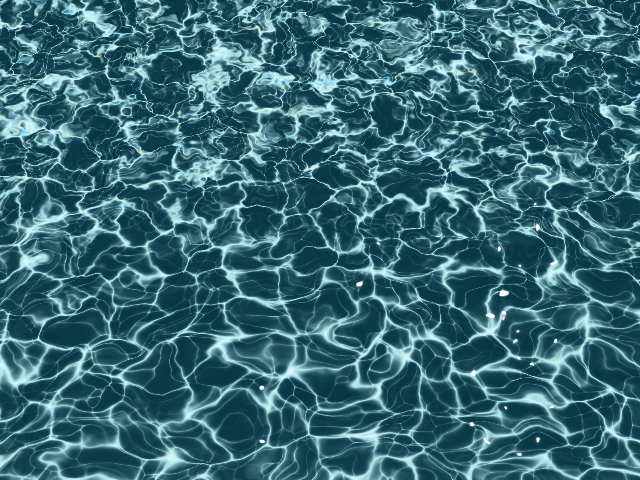
A Shadertoy shader for this texture:

```glsl
const vec3 DEEP = vec3(0.030, 0.215, 0.275);
const vec3 FOAM = vec3(0.67, 0.88, 0.90);
const vec3 GLARE = vec3(0.90, 0.99, 1.0);
const vec3 FRINGE = vec3(0.12, 0.01, -0.10);
const vec2 NET_SCALE = vec2(8.8, 12.2);   // cells per canvas height, near edge
const float RECEDE = 0.65;                // cells shrink toward the top
const float FILAMENT_THIN = 0.045;
const float FILAMENT_WIDE = 0.100;
const float FINE_NET = 0.52;
const float SWELL_NET = 0.36;
const float RIPPLES = 0.42;
const float FLECKS = 0.60;
const float HAZE = 0.13;
const float AMBIENT = 0.10;
const float SHADE = 0.145;                // light lost in the dim water
const float SHADE_KNEE = 0.17;
const float CRISPNESS = 0.45;
const float SPARK_GRID = 30.0;

float hash(vec2 p) {
    return fract(sin(dot(p, vec2(127.1, 311.7))) * 43758.5453);
}

vec2 hash2(vec2 p) {
    return vec2(hash(p), hash(p + 57.3));
}

float noise(vec2 p) {
    vec2 i = floor(p), f = fract(p);
    f = f * f * (3.0 - 2.0 * f);
    return mix(mix(hash(i), hash(i + vec2(1, 0)), f.x),
               mix(hash(i + vec2(0, 1)), hash(i + vec2(1, 1)), f.x), f.y);
}

float fbm(vec2 p) {
    float sum = 0.0, amp = 0.5;
    for (int i = 0; i < 4; i++) {
        sum += amp * noise(p);
        p = mat2(1.6, 1.2, -1.2, 1.6) * p + 7.1;
        amp *= 0.5;
    }
    return sum / 0.9375;
}

vec2 wobble(vec2 p) {
    return vec2(noise(p), noise(p + 31.7)) - 0.5;
}

// Light on the borders of scattered cells, brightest where borders meet
float causticNet(vec2 p, float width) {
    vec2 cell = floor(p), f = fract(p);
    float nearest = 9.0, sum = 0.0;
    for (int y = -1; y <= 1; y++)
    for (int x = -1; x <= 1; x++) {
        vec2 o = vec2(x, y);
        float d = length(o + 0.08 + 0.84 * hash2(cell + o) - f);
        nearest = min(nearest, d);
        sum += exp(-d / width);
    }
    return sum * exp(nearest / width) - 1.0;
}

// Small sun glints, gathered in the lower right
float sparkles(vec2 uv, float aspect) {
    vec2 p = uv * SPARK_GRID + 0.4 * wobble(uv * 70.0);
    vec2 cell = floor(p);
    vec2 center = 0.3 + 0.4 * hash2(cell + 11.0);
    float radius = mix(0.05, 0.17, hash(cell + 5.0));
    vec2 area = (cell / SPARK_GRID - vec2(0.80 * aspect, 0.25)) / vec2(0.13, 0.24);
    float chance = 0.22 * exp(-dot(area, area));
    float d = length(fract(p) - center);
    float glow = smoothstep(radius + 0.07, radius - 0.05, d) + 0.25 * exp(-d * d * 40.0);
    return step(hash(cell + 3.0), chance) * glow;
}

void mainImage(out vec4 fragColor, in vec2 fragCoord) {
    vec2 uv = fragCoord / iResolution.y;
    float aspect = iResolution.x / iResolution.y;
    float far = smoothstep(0.25, 0.85, uv.y);

    // Receding water plane, bent by waves that get choppier with distance
    vec2 plane = vec2((uv.x - 0.5 * aspect) * (1.0 + RECEDE * uv.y),
                      uv.y + 0.5 * RECEDE * uv.y * uv.y);
    vec2 p = plane * NET_SCALE + 40.0;
    vec2 bend = 0.9 * wobble(p * 0.6) + 0.5 * wobble(p * 1.7 + 9.0);
    vec2 chop = mix(0.10, 0.36, far) * wobble(p * 3.6 + 4.0)
              + mix(0.03, 0.14, far) * wobble(p * 8.0);
    vec2 q = p + bend + chop;

    // Three nets of filaments: main cells, fine threads, long swells
    float width = mix(FILAMENT_THIN, FILAMENT_WIDE, smoothstep(0.2, 0.85, noise(q * 1.6 + 3.0)));
    float light = causticNet(q, width) * mix(0.55, 1.35, noise(p * 1.8 + 60.0));
    light += FINE_NET * causticNet(q * 1.75 + bend + 13.0, width * 1.1)
           * mix(0.3, 1.3, noise(p * 1.7 + 17.0));
    light += SWELL_NET * causticNet(q * vec2(0.28, 0.55) + 0.25 * bend + 5.0, 0.03)
           * mix(0.5, 1.5, noise(p * 2.0 + 20.0));

    // Contour ripples, bright flecks and soft veils of light
    float contour = pow(0.5 + 0.5 * sin(65.0 * fbm(p * 0.8 + 0.15 * chop)), 4.0);
    light += RIPPLES * contour * mix(0.2, 1.0, far) * smoothstep(0.45, 0.75, noise(p * 1.4 + 80.0));
    float fleck = smoothstep(0.66, 0.82, noise(q * vec2(2.3, 2.7) + 90.0));
    light += FLECKS * fleck * mix(0.25, 1.0, far) * (0.2 + 1.2 * noise(q * vec2(7.0, 10.0)));
    float veil = smoothstep(0.4, 0.8, fbm(q * vec2(1.2, 1.8) + 25.0));
    light += HAZE * veil * (0.3 + 1.4 * noise(q * vec2(5.0, 8.0)));
    light += AMBIENT * smoothstep(0.3, 0.75, fbm(q * vec2(2.0, 2.5) + 45.0));
    light += 0.22 * smoothstep(0.14, 0.0, uv.y) * noise(q * vec2(3.0, 6.0));

    // Tone: sink the dim water, firm up the filament edges
    light = max(light - SHADE * (1.0 - exp(-light / SHADE_KNEE)), 0.0);
    float tone = mix(min(light, 1.0), smoothstep(0.0, 1.0, light), CRISPNESS);

    // Water colour, dispersion fringes and glare
    vec3 color = mix(DEEP, FOAM, tone);
    color = mix(color, GLARE, 0.7 * smoothstep(1.0, 1.9, light));
    float hue = noise(p * 5.0 + 70.0) - 0.5;
    color += FRINGE * sign(hue) * smoothstep(0.30, 0.44, abs(hue))
           * smoothstep(0.25, 0.8, light) * mix(0.2, 1.0, far);
    color = mix(color, vec3(1.0), clamp(sparkles(uv, aspect), 0.0, 1.0));
    fragColor = vec4(clamp(color, 0.0, 1.0), 1.0);
}
```
